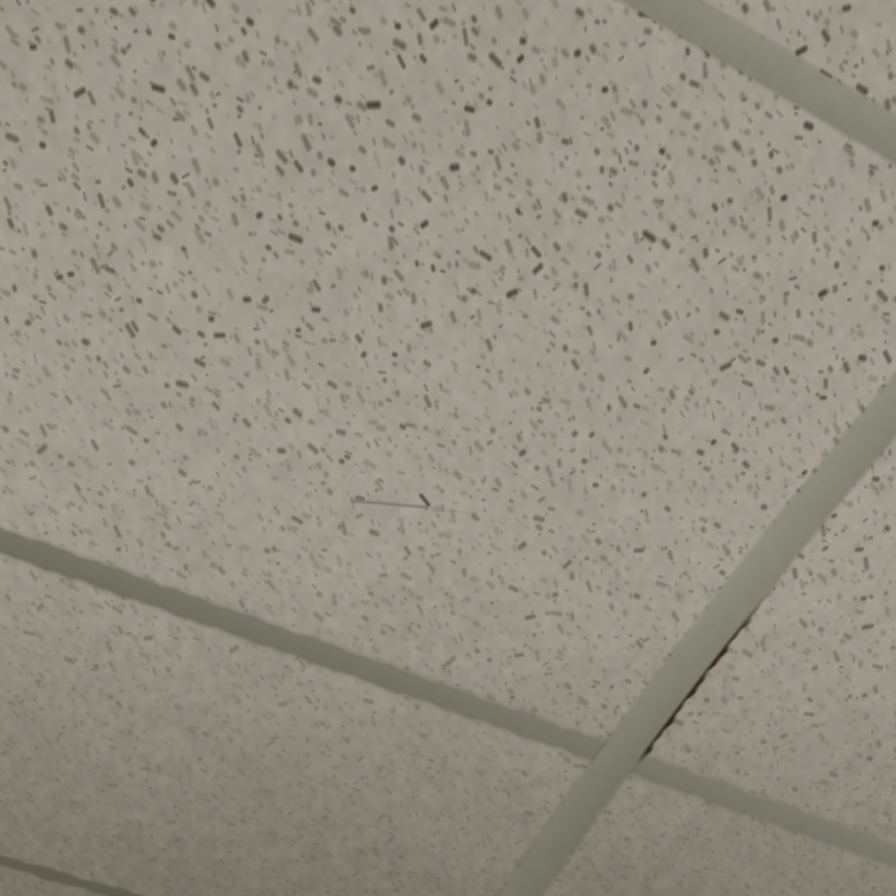
Write a WebGL 1 fragment shader that draws this texture.

```glsl
precision highp float;
// Speckled ceiling tiles seen at an angle, held by grey-green metal bars.
uniform vec2 u_resolution;

vec3 hash3(vec2 cell) {
  vec3 k = vec3(dot(cell, vec2(127.1, 311.7)), dot(cell, vec2(269.5, 183.3)), dot(cell, vec2(419.2, 371.9)));
  return fract(sin(k) * 43758.545);
}

// Signed distance to the line through a and b, positive on its left.
float lineSide(vec2 p, vec2 a, vec2 b) {
  vec2 along = normalize(b - a);
  return dot(p - a, vec2(-along.y, along.x));
}

float segment(vec2 p, vec2 a, vec2 b) {
  vec2 ab = b - a;
  return length(p - a - ab * clamp(dot(p - a, ab) / dot(ab, ab), 0.0, 1.0));
}

// Coverage of a shape from its distance, with a soft edge.
float cover(float d) {
  float soft = max(0.0028, 0.8 / u_resolution.y);
  return 1.0 - smoothstep(-soft, soft, d);
}

// Smoothly blended random tone, used for the uneven board surface.
vec3 mottle(vec2 q) {
  vec2 cell = floor(q);
  vec2 f = smoothstep(0.0, 1.0, fract(q));
  vec3 low = mix(hash3(cell), hash3(cell + vec2(1.0, 0.0)), f.x);
  vec3 high = mix(hash3(cell + vec2(0.0, 1.0)), hash3(cell + 1.0), f.x);
  return mix(low, high, f.y) - 0.5;
}

// One short, blurred and randomly turned fissure per cell; some cells stay empty.
float fissures(vec2 q, float seed, float filled) {
  float ink = 0.0;
  for (int j = -1; j <= 1; j++) {
    for (int i = -1; i <= 1; i++) {
      vec2 cell = floor(q) + vec2(float(i), float(j));
      vec3 place = hash3(cell + seed);
      vec3 form = hash3(cell + seed + 57.3);
      float turn = -0.15 - 1.3 * form.x + 0.9 * step(0.88, place.z);
      vec2 reach = vec2(cos(turn), sin(turn)) * mix(0.03, 0.24, form.y * form.y);
      vec2 centre = cell + 0.05 + 0.9 * place.xy;
      float d = segment(q, centre - reach, centre + reach);
      float blur = mix(0.19, 0.27, form.z);
      float dark = mix(0.3, 1.0, place.z * place.z) * step(fract(place.z * 7.0 + form.x), filled);
      ink = max(ink, dark * (1.0 - smoothstep(0.0, blur, d)));
    }
  }
  return ink;
}

void main() {
  vec2 p = gl_FragCoord.xy / u_resolution;

  // Light falls off towards the lower left.
  float light = smoothstep(-0.18, 0.52, p.y + 0.13 * p.x);
  vec3 color = mix(vec3(0.44, 0.42, 0.37), vec3(0.628, 0.608, 0.56), light);
  color -= 0.012 * smoothstep(0.7, 1.0, p.y);
  color += 0.006 * sin(p.x * 19.0 + 2.0 * sin(p.y * 13.0)) * sin(p.y * 23.0 + p.x * 7.0);

  // Fissures shrink and fade as the ceiling recedes downwards.
  vec2 plane = vec2(p.x - 0.5, p.y) / (0.75 + 0.25 * p.y);
  float near = smoothstep(0.0, 1.0, p.y + 0.2 * p.x);
  float large = fissures(plane * 43.0, 3.0, 0.72) * mix(0.2, 1.0, near);
  float small = fissures(plane * 64.0 + 9.0, 41.0, 0.7) * mix(0.24, 0.55, near);
  color = mix(color, vec3(0.29, 0.27, 0.205), max(large, small));

  // Soft mottling of the board, slightly tinted.
  vec3 patches = mottle(plane * 120.0) + 0.7 * mottle(plane * 62.0 + 31.0);
  color += 0.032 * patches.x + 0.01 * patches * vec3(0.6, 0.6, 1.6);

  // Scratch with a small nick.
  float scratch = segment(p, vec2(0.393, 0.441), vec2(0.475, 0.434)) - 0.0012;
  float tail = segment(p, vec2(0.475, 0.434), vec2(0.53, 0.426)) - 0.0006;
  float scuff = length((p - vec2(0.489, 0.432)) * vec2(0.6, 1.0)) - 0.004;
  color = mix(color, vec3(0.43, 0.40, 0.40), 0.8 * cover(scratch));
  color = mix(color, vec3(0.49, 0.46, 0.47), 0.45 * max(cover(tail), cover(scuff)));
  color = mix(color, vec3(0.28, 0.25, 0.24), cover(segment(p, vec2(0.470, 0.447), vec2(0.478, 0.437)) - 0.0016));

  // Thin cross bars with slightly ragged edges.
  float ragged = 0.0008 * sin(p.x * 83.0) + 0.0007 * sin(p.x * 211.0 + 1.0);
  float cross = lineSide(p, vec2(0.0, 0.397), vec2(1.0, 0.045));
  float crossBar = abs(cross) - mix(0.0135, 0.0115, p.x) + ragged;
  vec3 crossColor = mix(vec3(0.44, 0.435, 0.38), vec3(0.475, 0.47, 0.415), p.x) + 0.008 * patches.x;
  color *= 1.0 - 0.05 * cover(crossBar - 0.004);
  color = mix(color, crossColor + 1.0 * cross, cover(crossBar));
  float corner = lineSide(p, vec2(0.0, 0.04), vec2(0.14, 0.0));
  color = mix(color, vec3(0.37, 0.365, 0.31), cover(abs(corner) - 0.006 + ragged));

  // Broad bar across the upper right corner.
  float upper = lineSide(p, vec2(0.736, 1.0), vec2(1.0, 0.844));
  float upperBar = abs(upper) - 0.0225;
  color *= 1.0 - 0.08 * cover(upperBar - 0.003);
  color = mix(color, vec3(0.525, 0.52, 0.46) + 0.8 * upper + 0.012 * patches.x, cover(upperBar));

  // Main bar, gently bowed, with a ragged dark gap on its right.
  vec2 bowed = p + vec2(0.14 * p.y * (0.55 - p.y), 0.0);
  float side = lineSide(bowed, vec2(0.58, 0.0), vec2(1.0, 0.548));
  float mainBar = abs(side) - mix(0.0185, 0.0225, p.y / 0.55);
  float gapSpan = smoothstep(0.145, 0.165, p.y) * (1.0 - smoothstep(0.27, 0.36, p.y));
  float gapWidth = 0.0038 + 0.0012 * sin(p.y * 170.0) + 0.0008 * sin(p.y * 397.0);
  color *= 1.0 - 0.08 * cover(mainBar - 0.003);
  color = mix(color, vec3(0.17, 0.14, 0.10), gapSpan * cover(mainBar - gapWidth) * step(side, 0.0));
  vec3 mainColor = mix(vec3(0.46, 0.455, 0.395), vec3(0.53, 0.525, 0.465), smoothstep(0.0, 0.4, p.y));
  color = mix(color, mainColor + 1.0 * side + 0.01 * patches.x, cover(mainBar));

  gl_FragColor = vec4(color, 1.0);
}
```
